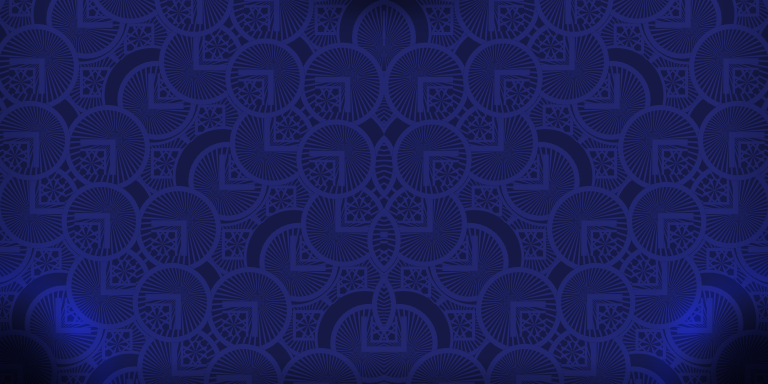
Reproduce this pattern procedurally as a Shadertoy shader.

```glsl
#define TAU 6.2831853
#define TILE vec2(0.2805, 0.567)
#define AXIS vec2(0.659, 0.752)
#define FAN_RADIUS 0.112
#define SPOKES 48.0
#define SPOKE_WIDTH 0.0023
#define CORNER_SHIFT 0.022
#define DARK vec3(0.085, 0.098, 0.272)
#define LIGHT vec3(0.132, 0.152, 0.440)
#define GLOW vec3(-0.02, 0.015, 0.36)

// Soft coverage of a signed distance
float fill(float d) {
    float px = 0.7 / iResolution.y;
    return smoothstep(px, -px, d);
}

float band(float x, float centre, float halfWidth) {
    return fill(abs(x - centre) - halfWidth);
}

// Radial lines of constant width, thinning near the hub
float spokes(vec2 p, float count, float halfWidth) {
    float turn = atan(p.y, p.x) / TAU * count;
    float spacing = length(p) * TAU / count;
    return fill(abs(fract(turn) - 0.5) * spacing - min(halfWidth, 0.19 * spacing));
}

// Square frame with crossing bars that leave triangular windows
float lattice(vec2 p) {
    vec2 a = abs(p);
    float ink = max(spokes(p, 8.0, 0.0035), band(a.x + a.y, 0.031, 0.003));
    return max(ink, band(max(a.x, a.y), 0.036, 0.0045));
}

// Fine rays around a lattice
float filler(vec2 p) {
    float m = max(abs(p.x), abs(p.y));
    float rays = max(spokes(p, 40.0, 0.0024), band(length(p), 0.080, 0.006));
    return mix(rays, lattice(p), fill(m - 0.040));
}

// Three-quarter fan around a square, windowed block
float fan(vec2 p, float radius) {
    vec2 k = p + CORNER_SHIFT;
    float inset = min(k.x, k.y);
    float reach = fill(max(k.x, k.y) - 0.092);
    float ink = spokes(k, SPOKES, SPOKE_WIDTH);
    ink = mix(ink, lattice(k - 0.062), fill(0.024 - inset) * reach);
    ink = max(ink, band(inset, 0.007, 0.0075) * reach);
    return max(ink, band(length(p), radius - 0.007, 0.007));
}

// Offset from the nearest repeat, back in canvas directions
vec2 nearest(vec2 tilePos, vec2 centre) {
    vec2 d = tilePos - centre;
    d -= TILE * round(d / TILE);
    return d.x * AXIS + d.y * vec2(AXIS.y, -AXIS.x);
}

// Lays one family of fans over the ink; side picks the block's corner
float layFan(float ink, vec2 t, vec2 centre, float side, float radius) {
    vec2 p = nearest(t, centre) * vec2(side, -side);
    return mix(ink, fan(p, radius), fill(length(p) - radius));
}

float ornament(vec2 p) {
    vec2 t = vec2(dot(p, AXIS), dot(p, vec2(AXIS.y, -AXIS.x)));
    vec2 hubs[2] = vec2[2](vec2(0.034, 0.206), vec2(0.044, 0.045));
    vec2 lower[2] = vec2[2](vec2(0.047, -0.182), vec2(0.185, 0.135));
    vec2 upper[2] = vec2[2](vec2(0.187, -0.278), vec2(0.193, -0.044));
    float ink = 0.0;

    for (int i = 0; i < 2; i++) {
        vec2 d = nearest(t, hubs[i]);
        ink = mix(ink, filler(d), fill(length(d) - 0.086));
    }
    // Dark crescents with a light rim, leaning up and outward
    for (int i = 0; i < 2; i++) {
        float lean = i == 0 ? 1.0 : -1.0;
        float r = length(nearest(t, lower[i]) - vec2(lean, -1.0) * 0.013);
        ink = mix(ink, band(r, 0.127, 0.004), fill(r - 0.131));
    }
    ink = layFan(ink, t, lower[1], 1.0, 0.103);
    for (int i = 0; i < 2; i++) {
        float side = i == 0 ? 1.0 : -1.0;
        ink = layFan(ink, t, upper[i], side, FAN_RADIUS);
    }
    return layFan(ink, t, lower[0], -1.0, 0.104);
}

void mainImage(out vec4 fragColor, in vec2 fragCoord) {
    vec2 p = fragCoord / iResolution.y;
    float middle = 0.5 * iResolution.x / iResolution.y;
    p.x = middle - abs(p.x - middle);

    vec3 colour = mix(DARK, LIGHT, ornament(vec2(p.x, 1.0 - p.y)));

    // Shaded edges and the dark spot at the top
    colour *= mix(0.85, 1.0, smoothstep(0.0, 0.15, p.x));
    colour *= mix(0.75, 1.0, smoothstep(0.0, 0.08, p.y));
    vec2 topSpot = (p - vec2(middle, 1.0)) / vec2(0.20, 0.05);
    colour *= 1.0 - 0.4 * exp(-dot(topSpot, topSpot));

    // Blue arc of light around the dark lower corners
    float r = length(p);
    colour *= mix(vec3(0.25, 0.28, 0.36), vec3(1.0), smoothstep(0.08, 0.26, r));
    float arc = exp(-pow((r - 0.27) / 0.045, 2.0));
    float core = exp(-pow(length(p - vec2(0.19, 0.16)) / 0.055, 2.0));
    float haze = exp(-pow((r - 0.32) / 0.15, 2.0));
    colour += GLOW * (0.25 * arc + 0.45 * core + 0.10 * haze);

    fragColor = vec4(max(colour, 0.0), 1.0);
}
```
